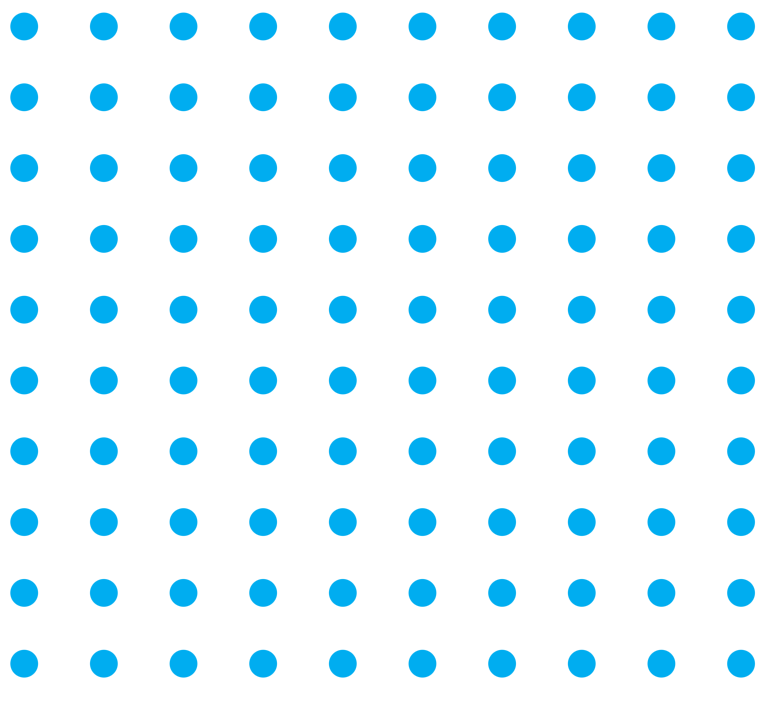
This pattern is drawn by a WebGL 2 fragment shader. Its source:

```glsl
#version 300 es
precision highp float;
// Ten by ten grid of flat cyan dots on white, spaced a little wider across than down.

uniform vec2 u_resolution;
out vec4 fragColor;

void main() {
    // Canvas units: the height is 1
    vec2 p = gl_FragCoord.xy / u_resolution.y;
    float pixel = 1.0 / u_resolution.y;

    // Offset from the nearest dot centre
    vec2 spacing = vec2(0.1125, 0.1);
    vec2 firstCentre = vec2(0.0342, 0.0626);
    vec2 cell = clamp(round((p - firstCentre) / spacing), 0.0, 9.0);
    vec2 offset = p - firstCentre - cell * spacing;

    // Disc with an edge softened over about one pixel
    float edge = length(offset) - 0.0196;
    float dot_cover = 1.0 - smoothstep(-0.75 * pixel, 0.75 * pixel, edge);

    vec3 white = vec3(1.0);
    vec3 cyan = vec3(0.0, 0.68, 0.94);
    fragColor = vec4(mix(white, cyan, dot_cover), 1.0);
}
```
